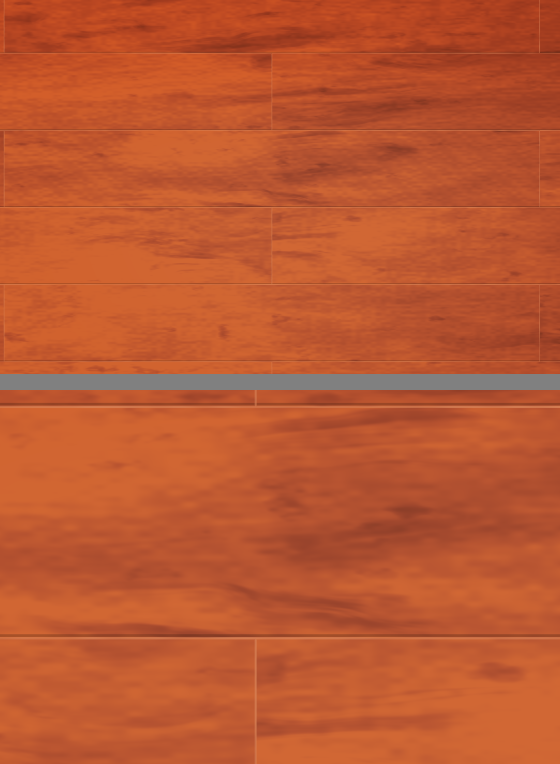
Top: the whole. Bottom: its middle third, enlarged.
Reproduce this texture procedurally as a WebGL 2 fragment shader.

```glsl
#version 300 es
precision highp float;
// Staggered reddish-brown wood floor planks with grain, soft dark streaks and fine pale seams.
uniform vec2 u_resolution;
out vec4 fragColor;

float hash(vec2 p) {
  return fract(sin(dot(p, vec2(127.1, 311.7))) * 43758.5453);
}

float noise(vec2 p) {
  vec2 cell = floor(p), f = fract(p);
  f = f * f * (3.0 - 2.0 * f);
  float low = mix(hash(cell), hash(cell + vec2(1, 0)), f.x);
  float high = mix(hash(cell + vec2(0, 1)), hash(cell + vec2(1, 1)), f.x);
  return mix(low, high, f.y);
}

float fbm(vec2 p) {
  float sum = 0.0, amp = 0.533;
  for (int i = 0; i < 4; i++) {
    sum += amp * noise(p);
    p = p * 2.03 + 7.3;
    amp *= 0.5;
  }
  return sum;
}

// Coverage of a line of the given half width, smoothed over one pixel
float line(float d, float halfWidth, float px) {
  return clamp((halfWidth + 0.5 * px - abs(d)) / px, 0.0, min(1.0, 2.0 * halfWidth / px));
}

// Wood tone from 0 (dark) to 1 (light), with the figure different on each plank
float woodTone(vec2 p, vec2 plank, float glow) {
  float seed = hash(plank + 3.7);
  vec2 q = p + vec2(seed * 17.0, hash(plank + 9.1) * 31.0);
  float warp = fbm(q * vec2(2.2, 6.0));
  float broad = fbm(q * vec2(1.8, 8.0) + warp * 1.5);
  float rings = sin(75.0 * fbm(q * vec2(0.9, 3.2)) + 6.0 * warp);
  float fibre = noise(q * vec2(14.0, 130.0) + warp * 6.0) - 0.5;
  float pores = noise(q * vec2(75.0, 190.0)) - 0.5;
  float tone = 0.24 + 0.66 * glow + 0.1 * (seed - 0.5);
  tone += 0.95 * (broad - 0.5) + 0.055 * rings + 0.2 * fibre + 0.24 * pores;

  // Soft dark streaks broken up by fibres, and small knots
  float patches = smoothstep(0.42, 0.75, fbm(q * vec2(2.6, 8.0) + 40.0));
  float streak = smoothstep(0.4, 0.8, fbm(q * vec2(5.0, 42.0) + warp * 5.0));
  float flecks = smoothstep(0.68, 0.9, fbm(q * vec2(14.0, 36.0) + 80.0));
  return tone - patches * streak * (0.75 + 0.6 * fibre) - 0.5 * flecks;
}

vec3 woodColor(float tone) {
  vec3 c = mix(vec3(0.61, 0.25, 0.15), vec3(0.72, 0.31, 0.17), smoothstep(-0.05, 0.55, tone));
  c = mix(c, vec3(0.82, 0.385, 0.18), smoothstep(0.4, 0.98, tone));
  return c * (1.0 + 0.4 * clamp(tone, -0.8, 0.0));
}

void main() {
  float px = 1.0 / u_resolution.y;
  vec2 p = gl_FragCoord.xy * px;

  // Rows of planks, every other one shifted by half a length
  vec2 size = vec2(1.432, 0.2062);
  float row = floor((p.y - 0.033) / size.y);
  float shift = 0.011 + mod(row, 2.0) * 0.5 * size.x;
  vec2 cell = vec2((p.x - shift) / size.x, (p.y - 0.033) / size.y);
  vec2 plank = floor(cell);
  vec2 toSeam = (cell - floor(cell + 0.5)) * size;

  // Warm light from the lower left, a greyer sheen mid-floor, redder toward the top
  float glow = 1.0 - length((p - vec2(0.38, 0.33)) * vec2(0.72, 0.8));
  vec3 color = woodColor(woodTone(p, plank, glow));
  float sheen = smoothstep(0.8, 0.1, length((p - vec2(0.85, 0.42)) * vec2(0.9, 1.2)));
  color += vec3(0.0, 0.02, 0.024) * sheen;
  color *= mix(vec3(1.0), vec3(1.02, 0.9, 0.78), smoothstep(0.55, 1.0, p.y));

  // Faint dark bevel beside each row seam, then the pale worn edge
  float seamId = floor(cell.y + 0.5) * 5.3;
  float wear = 0.6 * noise(vec2(p.x * 7.0, seamId)) + 0.4 * noise(vec2(p.x * 50.0, seamId + 2.6));
  color *= 1.0 - 0.2 * line(toSeam.y - 0.0024, 0.0012, px);
  float rowSeam = line(toSeam.y, 0.001, px) * (0.2 + 0.75 * wear);
  float endSeam = line(toSeam.x, 0.0009, px) * (0.35 + 0.45 * noise(vec2(row * 4.1, p.y * 40.0)));
  color = mix(color, vec3(0.85, 0.52, 0.35), max(rowSeam, endSeam));

  fragColor = vec4(color, 1.0);
}
```
